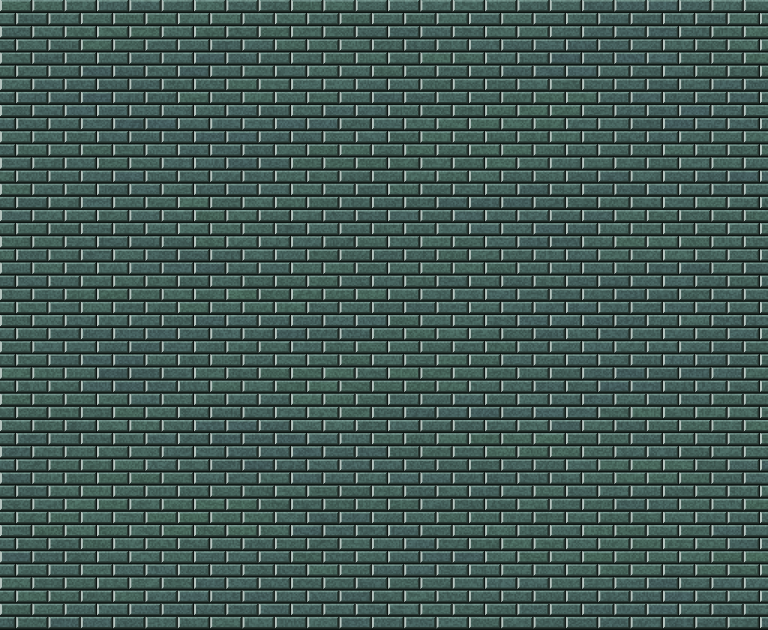
This pattern is drawn by a Shadertoy shader. Its source:

```glsl
// Draws a green-grey running-bond brick wall with bevelled, grainy bricks.

float hash(vec2 p) {
    vec3 q = fract(vec3(p.xyx) * 0.1031);
    q += dot(q, q.yzx + 33.33);
    return fract((q.x + q.y) * q.z);
}

float valueNoise(vec2 p) {
    vec2 i = floor(p), f = fract(p);
    f = f * f * (3.0 - 2.0 * f);
    return mix(mix(hash(i), hash(i + vec2(1, 0)), f.x),
               mix(hash(i + vec2(0, 1)), hash(i + vec2(1, 1)), f.x), f.y);
}

// Antialiased coverage of the region where distance is negative
float cover(float distance, float pixel) {
    return clamp(0.5 - distance / pixel, 0.0, 1.0);
}

void mainImage(out vec4 fragColor, in vec2 fragCoord) {
    // One unit is one course; 48 courses fill the height, counted from the top
    float pixel = 48.0 / iResolution.y;
    vec2 wall = vec2(fragCoord.x, iResolution.y - fragCoord.y) * pixel;

    // Running bond: odd courses slide by half a brick
    vec2 pitch = vec2(2.464, 1.0);
    vec2 mortar = vec2(0.08, 0.12);
    vec2 grid = (wall + 0.5 * mortar) / pitch;
    grid.x += 0.5 * mod(floor(grid.y), 2.0);
    vec2 brick = floor(grid);
    vec2 local = (fract(grid) - 0.5) * pitch;
    vec2 halfSize = 0.5 * (pitch - mortar);
    vec2 nearEdge = local + halfSize;  // from left and top
    vec2 farEdge = halfSize - local;   // from right and bottom

    // Face: slow drift from blue to green, a little per-brick tone, fine grain
    float tint = 0.65 * valueNoise(brick * vec2(0.3, 0.45) + 7.0) + 0.35 * hash(brick + 40.0);
    vec3 face = mix(vec3(0.26, 0.355, 0.365), vec3(0.275, 0.4, 0.345), tint);
    float grain = valueNoise(wall * 8.75 - 0.5) - 0.5;
    face *= 0.97 + 0.08 * hash(brick + 90.0) + 0.32 * grain;

    // Bevel: shaded right and bottom, lit top, brightest left with mitred ends
    vec3 color = face;
    color = mix(color, vec3(0.16, 0.22, 0.20), cover(min(farEdge.x, farEdge.y) - 0.11, pixel));
    vec3 lit = vec3(0.44, 0.57, 0.54) * (1.0 + 0.2 * grain);
    color = mix(color, lit, cover(max(nearEdge.y - 0.12, nearEdge.y - farEdge.x), pixel));
    float leftBevel = max(nearEdge.x - 0.15, nearEdge.x - min(nearEdge.y + 0.06, farEdge.y));
    color = mix(color, vec3(0.71, 0.77, 0.75), cover(leftBevel, pixel));

    // Dark mortar between bricks
    vec2 outside = abs(local) - halfSize;
    color = mix(vec3(0.05, 0.08, 0.07), color, cover(max(outside.x, outside.y), pixel));

    fragColor = vec4(color, 1.0);
}
```
